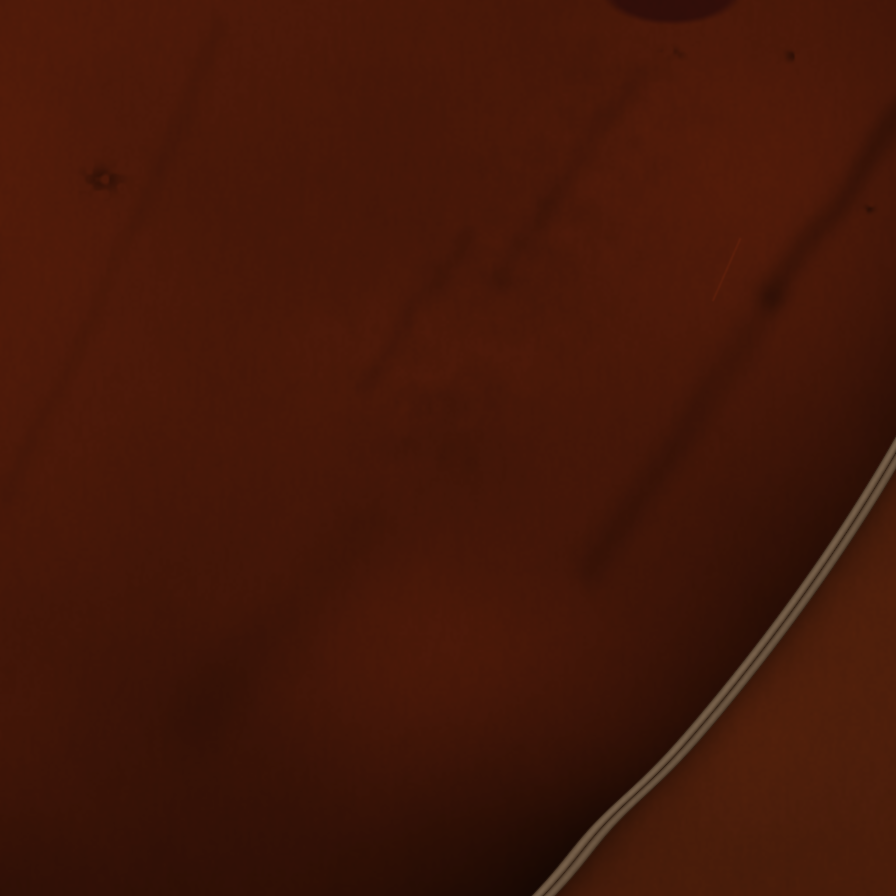
A three.js fragment shader for this texture:

```glsl
// Dark russet leather with soft diagonal folds and a pale twin cord curving across the lower right
#define LEATHER vec3(0.272, 0.089, 0.031)
#define PANEL vec3(0.315, 0.122, 0.044)
#define CORD_LIGHT vec3(0.50, 0.41, 0.32)
#define CORD_DARK vec3(0.20, 0.13, 0.08)
#define STAIN vec3(0.17, 0.045, 0.035)
#define CORD_HALF 0.0095
#define SHADOW_REACH 0.11
#define GRAIN 0.035
#define MOTTLE 0.10

varying vec2 vUv;

float hash(vec2 p) {
  p = fract(p * vec2(0.1031, 0.1130));
  p += dot(p, p.yx + 33.33);
  return fract((p.x + p.y) * p.x * 17.0);
}

float noise(vec2 p) {
  vec2 i = floor(p), f = fract(p);
  f = f * f * (3.0 - 2.0 * f);
  return mix(mix(hash(i), hash(i + vec2(1, 0)), f.x),
             mix(hash(i + vec2(0, 1)), hash(i + vec2(1, 1)), f.x), f.y);
}

float fbm(vec2 p) {
  float sum = 0.0, amp = 0.5;
  for (int i = 0; i < 5; i++) {
    sum += amp * noise(p);
    p = mat2(1.6, 1.2, -1.2, 1.6) * p + 7.3;
    amp *= 0.5;
  }
  return sum;
}

float blob(vec2 p, vec2 centre, vec2 radius) {
  vec2 q = (p - centre) / radius;
  return exp(-dot(q, q));
}

float segment(vec2 p, vec2 a, vec2 b) {
  vec2 pa = p - a, ba = b - a;
  return length(pa - ba * clamp(dot(pa, ba) / dot(ba, ba), 0.0, 1.0));
}

float crease(vec2 p, vec2 a, vec2 b, float width) {
  float d = segment(p, a, b) / width;
  return exp(-d * d);
}

// Signed distance to the cord centre, positive on its right
float cordDistance(vec2 p) {
  float bend = (p.y - 0.08) / 0.05;
  float x = 0.607 + 1.007 * p.y - 0.43 * p.y * p.y - 0.010 * exp(-bend * bend);
  float slope = 1.007 - 0.86 * p.y;
  return (p.x - x) / sqrt(1.0 + slope * slope);
}

// Broad light and shade across the leather
float broadLight(vec2 p) {
  float l = 1.0;
  l += 0.22 * blob(p, vec2(0.86, 0.77), vec2(0.22, 0.24));
  l += 0.17 * blob(p, vec2(0.0, 0.72), vec2(0.17, 0.25));
  l += 0.10 * blob(p, vec2(0.15, 1.0), vec2(0.30, 0.14));
  l += 0.10 * blob(p, vec2(0.50, 0.27), vec2(0.16, 0.09));
  l += 0.08 * blob(p, vec2(0.42, 0.60), vec2(0.20, 0.10));
  l -= 0.09 * blob(p, vec2(0.50, 0.51), vec2(0.10, 0.08));
  l -= 0.14 * blob(p, vec2(0.20, 0.22), vec2(0.16, 0.14));
  l -= 0.30 * (1.0 - smoothstep(-0.05, 0.24, p.y));
  return l;
}

// Long diagonal folds
float folds(vec2 p) {
  vec2 q = p + 0.012 * (vec2(noise(p * 14.0), noise(p * 14.0 + 9.0)) - 0.5);
  float f = -0.24 * crease(q, vec2(1.01, 0.88), vec2(0.86, 0.67), 0.017);
  f -= 0.15 * crease(q, vec2(0.86, 0.67), vec2(0.66, 0.36), 0.020);
  f -= 0.10 * crease(q, vec2(0.71, 0.92), vec2(0.56, 0.69), 0.013);
  f -= 0.09 * crease(q, vec2(0.52, 0.74), vec2(0.41, 0.57), 0.012);
  f -= 0.07 * crease(q, vec2(0.25, 0.97), vec2(0.01, 0.45), 0.012);
  f -= 0.09 * crease(q, vec2(0.40, 0.40), vec2(0.22, 0.20), 0.04);
  return f;
}

void main() {
  vec2 p = vUv;
  float d = cordDistance(p);
  float aa = 0.0012;

  // Wrinkles gather along the central fold
  float wrinkled = crease(p, vec2(0.70, 0.88), vec2(0.48, 0.56), 0.10);
  float light = broadLight(p) + folds(p);
  light += MOTTLE * (fbm(p * 7.0) - 0.48);
  light += 0.20 * wrinkled * (fbm(p * 38.0) - 0.48);
  light -= 0.46 * exp(min(d, 0.0) / SHADOW_REACH);

  // Small scuffs and one fine scratch
  float scuff = blob(p, vec2(0.115, 0.80), vec2(0.020, 0.014))
              + blob(p, vec2(0.75, 0.94), vec2(0.011, 0.006))
              + blob(p, vec2(0.885, 0.938), vec2(0.008, 0.007))
              + blob(p, vec2(0.97, 0.767), vec2(0.006, 0.005));
  light -= 0.40 * scuff * smoothstep(0.25, 0.65, noise(p * 110.0));
  light += 0.18 * crease(p, vec2(0.826, 0.733), vec2(0.796, 0.665), 0.0015);

  vec3 col = LEATHER * light;
  float stain = 1.0 - smoothstep(0.85, 1.1, length((p - vec2(0.75, 1.01)) / vec2(0.075, 0.036)));
  col = mix(col, STAIN, 0.8 * stain);

  // Lower right panel, darkest along the seam
  float seam = exp(-max(d - CORD_HALF, 0.0) / 0.018);
  float panelLight = 1.0 - 0.32 * seam + 0.12 * (fbm(p * 6.0) - 0.48) - 0.10 * (1.0 - smoothstep(0.0, 0.2, p.y));
  col = mix(col, PANEL * panelLight, smoothstep(-aa, aa, d));

  // Twin strands of the cord
  float across = d / CORD_HALF;
  float strand = pow(abs(sin(across * 3.14159)), 0.7);
  vec3 cord = mix(CORD_DARK, CORD_LIGHT, strand * (0.82 - 0.12 * across));
  col = mix(col, cord, 1.0 - smoothstep(CORD_HALF - aa, CORD_HALF + aa, abs(d)));

  // Fine grain
  col *= 1.0 + GRAIN * (noise(p * 256.0) + noise(p * vec2(190.0, 60.0)) - 1.0);
  gl_FragColor = vec4(col, 1.0);
}
```
